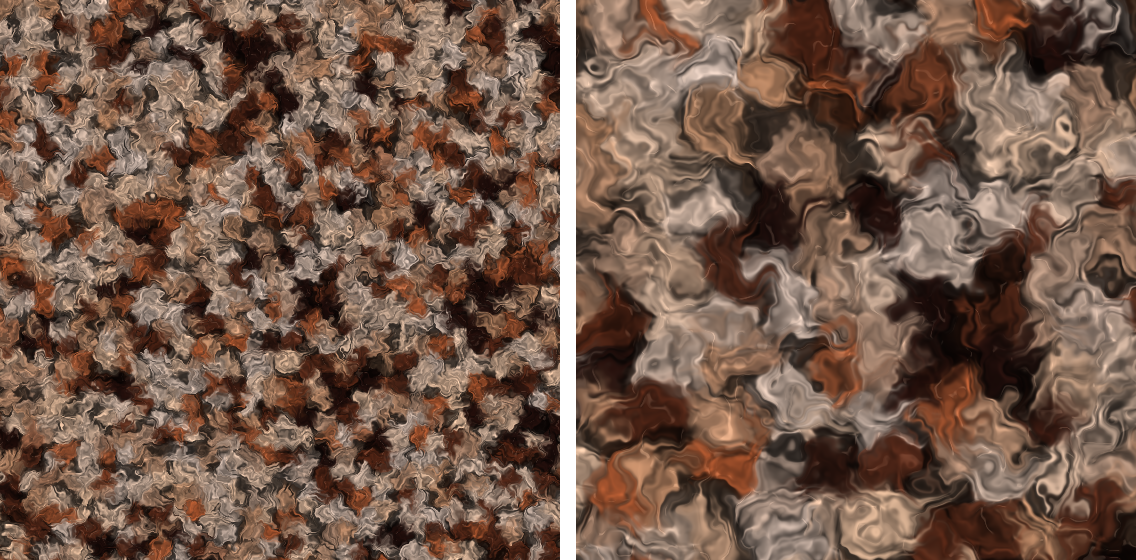
Left, the full canvas; right, a detail of the centre.
A WebGL 2 fragment shader for this texture:

```glsl
#version 300 es
precision highp float;
// Fuzzy carpet pile: frayed tufts of beige, tan, rust and dark brown yarn.
uniform vec2 u_resolution;
out vec4 fragColor;

vec3 hash3(vec2 p) {
  vec3 h = fract(p.xyx * vec3(0.1031, 0.1030, 0.0973));
  h += dot(h, h.yxz + 33.33);
  return fract((h.xxy + h.yzz) * h.zyx);
}

vec3 noise3(vec2 p) {
  vec2 i = floor(p), f = fract(p);
  f = f * f * (3.0 - 2.0 * f);
  vec3 low = mix(hash3(i), hash3(i + vec2(1, 0)), f.x);
  vec3 high = mix(hash3(i + vec2(0, 1)), hash3(i + vec2(1, 1)), f.x);
  return mix(low, high, f.y);
}

// Yarn dye for a value from dark to light
vec3 yarnColor(float tone, float warmth) {
  vec3 c = vec3(0.11, 0.045, 0.035);
  c = mix(c, vec3(0.27, 0.125, 0.075), smoothstep(0.06, 0.10, tone));
  c = mix(c, vec3(0.52, 0.27, 0.155), smoothstep(0.21, 0.25, tone));
  c = mix(c, vec3(0.57, 0.43, 0.34), smoothstep(0.35, 0.40, tone));
  c = mix(c, vec3(0.67, 0.575, 0.51), smoothstep(0.54, 0.64, tone));
  return c * mix(vec3(0.96, 1.0, 1.05), vec3(1.04, 0.99, 0.92), warmth);
}

void main() {
  vec2 uv = gl_FragCoord.xy / u_resolution;
  vec2 p = uv * 30.0 + 50.0;

  // Fray the outlines of the tufts
  vec2 frayed = p + 0.55 * (noise3(p * 2.3).xy - 0.5)
                  + 0.16 * (noise3(p * 6.5 + 17.0).xy - 0.5);

  // Blend neighbouring tufts fibre by fibre
  vec3 color = vec3(0.0);
  float total = 0.0;
  for (int y = -1; y <= 1; y++) {
    for (int x = -1; x <= 1; x++) {
      vec2 cell = floor(frayed) + vec2(x, y);
      vec3 place = hash3(cell);
      vec3 look = hash3(cell + 211.0);
      vec2 d = frayed - cell - 0.15 - 0.7 * place.xy;

      // Curved strands along the lean of the tuft
      float angle = 6.2832 * look.x;
      vec2 q = mat2(cos(angle), sin(angle), -sin(angle), cos(angle)) * d;
      q.y += (look.y - 0.5) * 1.4 * q.x * q.x;
      float strand = noise3(q * vec2(2.2, 8.5) + cell * 13.0).x;
      strand = mix(strand, noise3(q * vec2(4.0, 13.0) + cell * 7.0).y, 0.35);

      float patchTone = noise3(cell * 0.3 + 5.0).z - 0.5;
      float tone = look.z + 0.5 * patchTone;
      float weight = exp(3.8 * strand + 1.4 * place.z
                         - 7.0 * dot(q, q * vec2(0.75, 1.3)));
      float light = 0.42 + 0.98 * strand - 0.12 * dot(d, d);
      color += weight * light * yarnColor(tone, look.y);
      total += weight;
    }
  }
  color /= total;

  // Shadow in the gaps between tufts
  color *= mix(0.42, 1.0, smoothstep(-0.5, 1.5, log(total)));

  // Fine fuzz and stray glinting hairs
  vec3 fuzz = noise3(frayed * vec2(9.0, 7.0) + 90.0);
  color *= 0.84 + 0.34 * fuzz.x;
  float hair = 1.0 - smoothstep(0.02, 0.09, abs(noise3(frayed * 3.2 + 31.0).y - 0.5));
  color += vec3(0.13, 0.11, 0.095) * hair * smoothstep(0.45, 0.85, fuzz.y);

  fragColor = vec4(clamp(color, 0.0, 1.0), 1.0);
}
```
